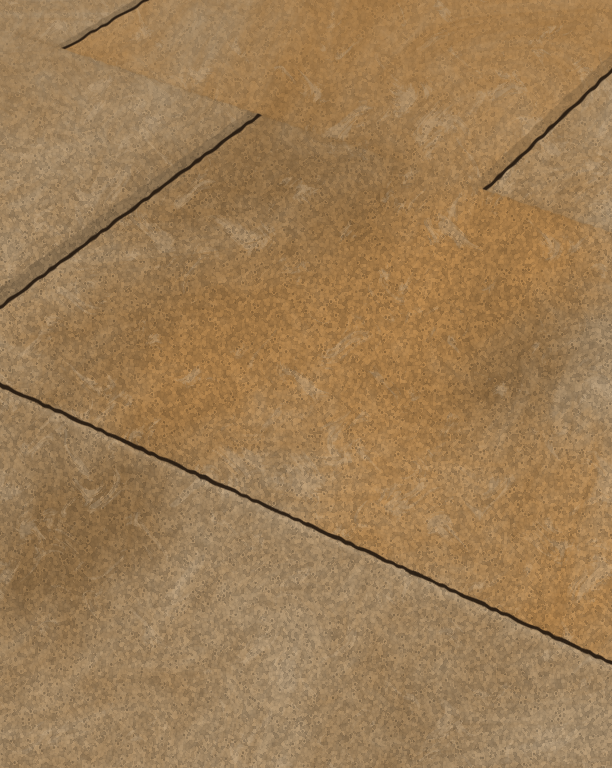
Give the GLSL for this texture, as a Shadertoy shader.

```glsl
// Sunlit sandstone paving seen at a slant: joint lines split the view into slabs,
// soft streaked patches tint them tan, ochre and brown, layered sines mottle the
// tint, and cellular noise in receding ground coordinates gives the sandy grain.

const vec3 TAN    = vec3(0.645, 0.545, 0.415);
const vec3 PALE   = vec3(0.730, 0.645, 0.530);
const vec3 OCHRE  = vec3(0.685, 0.505, 0.295);
const vec3 BROWN  = vec3(0.510, 0.385, 0.235);
const vec3 BEVEL  = vec3(0.500, 0.410, 0.295);
const vec3 GAP    = vec3(0.130, 0.090, 0.055);
const float GRAIN_SCALE = 400.0;
const float GRAIN_DEPTH = 0.23;
const float HORIZON     = 2.6;
const float GAP_WIDTH   = 0.0022;
const vec2 STREAK = vec2(0.80, 0.60);   // direction of the cross joints

// Patches: centre, radius, strength
const vec4 WARM[10] = vec4[10](
    vec4(0.49, 0.57, 0.19, 0.50), vec4(0.26, 0.54, 0.10, 0.35),
    vec4(0.57, 0.68, 0.13, 0.35), vec4(0.20, 0.47, 0.08, 0.35),
    vec4(0.50, 0.36, 0.11, 0.50), vec4(0.75, 0.22, 0.12, 0.70),
    vec4(0.76, 0.39, 0.08, 0.35), vec4(0.78, 0.54, 0.09, -0.55),
    vec4(0.70, 0.67, 0.10, 0.40), vec4(0.38, 0.36, 0.05, -0.30));
const vec4 SHADE[10] = vec4[10](
    vec4(0.12, 0.33, 0.09, 0.65), vec4(0.03, 0.26, 0.08, 0.50),
    vec4(0.46, 0.76, 0.09, 0.45), vec4(0.67, 0.52, 0.06, 0.55),
    vec4(0.24, 0.69, 0.08, 0.35), vec4(0.35, 0.38, 0.05, 0.30),
    vec4(0.55, 0.03, 0.08, 0.35), vec4(0.17, 0.76, 0.06, 0.25),
    vec4(0.35, 0.79, 0.07, 0.30), vec4(0.09, 0.50, 0.08, 0.40));

vec2 hash2(vec2 p) {
    vec3 q = fract(p.xyx * vec3(0.1031, 0.1030, 0.0973));
    q += dot(q, q.yzx + 33.33);
    return fract((q.xx + q.yz) * q.zy);
}

// Signed distance to the line a-b, positive above it
float above(vec2 p, vec2 a, vec2 b) {
    vec2 d = normalize(b - a);
    return d.x * (p.y - a.y) - d.y * (p.x - a.x);
}

// Cellular noise: x = distance to the nearest grain, y = its random tone
vec2 grains(vec2 p) {
    vec2 cell = floor(p), f = p - cell, best = vec2(9.0, 0.0);
    for (int j = -1; j <= 1; j++)
    for (int i = -1; i <= 1; i++) {
        vec2 o = vec2(i, j), h = hash2(cell + o);
        float d = length(o + h - f);
        if (d < best.x) best = vec2(d, fract(h.x * 7.3 + h.y * 3.7));
    }
    return best;
}

// Warped layered sines, about -1 to 1
float mottle(vec2 p) {
    float sum = 0.0, amp = 0.5;
    for (int i = 0; i < 6; i++) {
        p += 0.7 * sin(p.yx * 1.3 + float(i));
        sum += amp * sin(p.x) * sin(p.y + 1.0);
        p = mat2(1.28, 1.40, -1.40, 1.28) * p + 2.1;
        amp *= 0.72;
    }
    return sum;
}

vec2 streaked(vec2 p) {
    return vec2(dot(p, STREAK) * 0.65, dot(p, vec2(-STREAK.y, STREAK.x)));
}

float patchAt(vec2 p, vec4 s) {
    vec2 d = streaked(p - s.xy) / s.z;
    return s.w * exp(-dot(d, d));
}

float gapMask(float d, float width, float aa) {
    return 1.0 - smoothstep(width - aa, width + aa, abs(d));
}

void mainImage(out vec4 fragColor, in vec2 fragCoord) {
    vec2 p = fragCoord / iResolution.y;
    float aa = 1.0 / iResolution.y;

    // Joints, with slightly crumbled edges
    vec2 e = p + 0.0007 * vec2(sin(p.y * 310.0), sin(p.x * 270.0 + 2.0 * sin(p.x * 97.0)));
    float front  = above(e, vec2(0.0, 0.499), vec2(0.794, 0.138));
    float back   = above(e, vec2(0.0, 0.964), vec2(0.794, 0.698));
    float left   = above(e, vec2(0.0, 0.600), vec2(0.332, 0.846));
    float right  = above(e, vec2(0.634, 0.755), vec2(0.794, 0.906));
    float corner = above(e, vec2(0.081, 0.935), vec2(0.191, 1.0));

    // Slab masks
    float inFront = smoothstep(aa, -aa, front);
    float inBack  = smoothstep(-aa, aa, back);
    float inRow   = (1.0 - inFront) * (1.0 - inBack);
    float inLeft  = inRow * smoothstep(-aa, aa, left);
    float inMid   = inRow - inLeft;
    float inRight = inBack * smoothstep(aa, -aa, right);
    float inCorner = inBack * smoothstep(-aa, aa, corner);
    float inTop   = inBack - inRight - inCorner;

    // Tint of each slab
    float broad = mottle(streaked(p) * 13.0);
    float fine  = mottle(p * 48.0 + 5.0);
    float warm = 0.08 * inFront + 0.14 * inLeft + 0.22 * inMid
               + 0.75 * inTop + 0.30 * inRight + 0.10 * inCorner;
    float shade = 0.12;
    for (int i = 0; i < 10; i++) {
        warm  += inMid * patchAt(p, WARM[i]);
        shade += patchAt(p, SHADE[i]);
    }
    warm -= inTop * patchAt(p, vec4(0.27, 0.96, 0.07, 0.60));
    warm += (0.10 + 0.16 * (inMid + inBack)) * broad + 0.16 * fine * (1.0 - 0.6 * inFront);
    shade += 0.20 * broad + 0.13 * fine;
    vec3 col = mix(TAN, OCHRE, clamp(warm, 0.0, 1.0));
    col = mix(col, BROWN, clamp(shade, 0.0, 0.8));
    float bloom = smoothstep(0.25, 0.9, fine - 0.5 * broad + 0.25 * inRight);
    col = mix(col, PALE, 0.40 * bloom);

    // Chamfers beside the cross joints, and worn slab edges
    float chamferL = inLeft * smoothstep(aa, -aa, left - mix(0.021, 0.012, p.x / 0.332));
    float chamferR = inTop * smoothstep(aa, -aa, right - 0.016);
    float chamferC = inCorner * smoothstep(aa, -aa, corner - 0.008);
    col = mix(col, BEVEL, 0.75 * max(chamferL, chamferC));
    col = mix(col, mix(BEVEL, OCHRE, 0.35), 0.75 * chamferR);
    col = mix(col, PALE, 0.35 * inFront * exp(-abs(front + 0.006) / 0.005));
    col = mix(col, BROWN, 0.40 * exp(-abs(back) / 0.004) * (0.7 + 0.5 * fine));

    // Sandy grain with dark pits, finer towards the distance
    vec2 ground = vec2(p.x - 0.4, 2.0) / (1.0 + GRAIN_DEPTH * p.y / HORIZON);
    vec2 g = grains((ground + vec2(0.0, p.y)) * GRAIN_SCALE * (0.65 + 0.0 * p.y));
    vec2 big = grains(p * GRAIN_SCALE * 0.3 + 40.0);
    float focus = 1.0 - 0.45 * smoothstep(0.65, 1.0, p.y);
    col *= 1.0 + focus * (0.22 * (g.y - 0.5) + 0.07 * (big.y - 0.5) - 0.10 * (g.x - 0.4));
    col *= 1.0 - 0.28 * focus * smoothstep(0.86, 0.97, g.y) * smoothstep(0.6, 0.2, g.x);

    // Open gaps
    float gap = gapMask(front, GAP_WIDTH * (1.05 + 0.3 * fine), aa);
    gap = max(gap, gapMask(left, GAP_WIDTH, aa) * (1.0 - inBack));
    gap = max(gap, max(gapMask(right, GAP_WIDTH, aa), gapMask(corner, 0.0016, aa)) * inBack);
    col = mix(col, GAP, 0.92 * gap);

    fragColor = vec4(clamp(col, 0.0, 1.0), 1.0);
}
```
